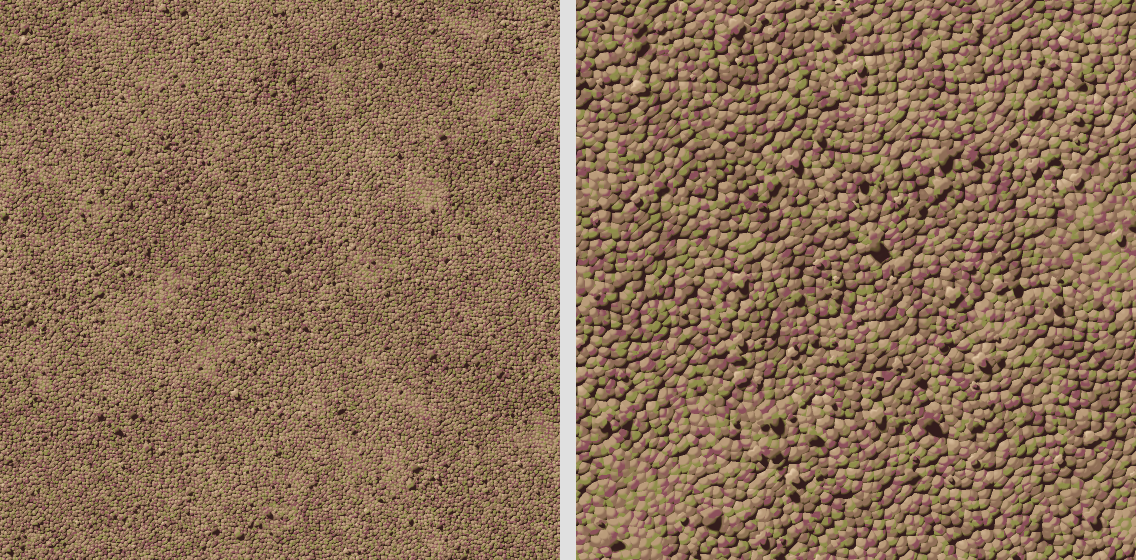
Left: the whole. Right: its middle third, enlarged.
Reproduce this texture procedurally as a WebGL 1 fragment shader.

```glsl
precision highp float;
// Dry sandy soil lit from the upper left: a bed of tiny cellular grains,
// clustered pebbles and clods with short shadows, and pale dusty patches.
// Each layer adjusts one tone value, which is then mapped to earth colours.
uniform vec2 u_resolution;

const vec2 LIGHT = vec2(-0.6, 0.8);
const vec3 SHADOW = vec3(0.20, 0.11, 0.11);
const vec3 UMBER = vec3(0.37, 0.31, 0.17);
const vec3 EARTH = vec3(0.56, 0.43, 0.34);
const vec3 OLIVE = vec3(0.56, 0.56, 0.29);
const vec3 ROSE = vec3(0.55, 0.31, 0.36);
const vec3 SAND = vec3(0.73, 0.61, 0.48);
const vec3 CHIP = vec3(0.89, 0.79, 0.66);

float hash(vec2 p) {
  return fract(sin(dot(p, vec2(127.1, 311.7))) * 43758.545);
}

vec2 hash2(vec2 p) {
  return vec2(hash(p), hash(p + 57.3));
}

// Layered sines, each octave bent and turned; mostly -0.6 to 0.6.
float waves(vec2 p) {
  float sum = 0.0;
  float amplitude = 0.5;
  for (int i = 0; i < 5; i++) {
    sum += amplitude * sin(p.x + 1.4 * sin(p.y * 0.8 + 1.7)) * cos(p.y + sin(p.x * 0.6));
    p = mat2(0.8, 0.6, -0.6, 0.8) * p * 1.9 + 2.3;
    amplitude *= 0.7;
  }
  return sum;
}

// Nearest grain: offset from its centre in xy, random id in z.
vec3 nearestGrain(vec2 p) {
  vec2 cell = floor(p);
  vec3 grain = vec3(2.0, 2.0, 0.0);
  for (int y = -1; y <= 1; y++) {
    for (int x = -1; x <= 1; x++) {
      vec2 id = cell + vec2(float(x), float(y));
      vec2 offset = p - id - 0.1 - 0.8 * hash2(id);
      if (dot(offset, offset) < dot(grain.xy, grain.xy)) {
        grain = vec3(offset, hash(id + 19.7));
      }
    }
  }
  return grain;
}

// Lays lumpy, shaded stones and their shadows over a tone.
float addStones(float tone, vec2 p, float density, float minRadius, float maxRadius) {
  vec2 cell = floor(p);
  for (int y = -1; y <= 1; y++) {
    for (int x = -1; x <= 1; x++) {
      vec2 id = cell + vec2(float(x), float(y));
      float present = step(hash(id + 7.9), density);
      float seed = hash(id + 31.4);
      vec2 offset = p - id - 0.2 - 0.6 * hash2(id + 3.1);
      float angle = atan(offset.y, offset.x);
      float lumps = 1.0 + 0.18 * sin(angle * 3.0 + seed * 40.0) + 0.1 * sin(angle * 5.0 + seed * 70.0);
      float radius = mix(minRadius, maxRadius, seed * seed) * lumps;
      float shade = 1.0 - smoothstep(0.7, 1.15, length(offset + LIGHT * radius * 0.9) / radius);
      float cover = 1.0 - smoothstep(0.75, 1.05, length(offset) / radius);
      float face = 0.52 + 0.6 * dot(offset, LIGHT) / radius + 0.8 * (hash(id + 11.2) - 0.4);
      tone = mix(tone, -0.1, 0.9 * present * shade);
      tone = mix(tone, face, present * cover);
    }
  }
  return tone;
}

// Maps tone to colour; hue tints some of the middle tones olive or rose.
vec3 soilColour(float tone, float hue) {
  vec3 middle = mix(EARTH, OLIVE, 1.0 - smoothstep(0.22, 0.32, hue));
  middle = mix(middle, ROSE, smoothstep(0.70, 0.80, hue));
  vec3 colour = mix(SHADOW, UMBER, smoothstep(-0.02, 0.17, tone));
  colour = mix(colour, middle, smoothstep(0.17, 0.36, tone));
  colour = mix(colour, SAND, smoothstep(0.64, 0.88, tone));
  return mix(colour, CHIP, smoothstep(1.0, 1.35, tone));
}

vec3 soil(vec2 uv) {
  float relief = waves(uv * 13.0 + 4.0);
  float rough = smoothstep(-0.05, 0.5, relief + 0.3 * (0.5 - uv.x));
  float dust = smoothstep(0.3, 0.75, waves(uv * 19.0 + 9.0));

  // Fine rounded grain bed
  vec3 grain = nearestGrain(uv * 170.0 + 0.3 * sin(uv.yx * 90.0));
  float tone = 0.53 + 0.95 * dot(grain.xy, LIGHT) + 0.4 * (grain.z - 0.5);
  tone -= 0.8 * (dot(grain.xy, grain.xy) - 0.18);
  tone += 0.13 * waves(uv * 50.0) + 0.10 * waves(uv * 9.0 + 1.0);

  // Dust softens and lightens the bed
  tone = mix(tone, 0.48 + 0.5 * tone, 0.75 * dust);

  // Pebbles and clods, denser on rough ground
  tone = addStones(tone, uv * 85.0, 0.08 + 0.26 * rough, 0.16, 0.45);
  tone = addStones(tone, uv * 32.0 + 5.0, 0.04 + 0.24 * rough, 0.08, 0.26);

  float hue = nearestGrain(uv * 240.0 + 13.0).z;
  return soilColour(tone, hue);
}

void main() {
  float size = min(u_resolution.x, u_resolution.y);
  vec3 colour = vec3(0.0);
  // Four samples per pixel smooth the edges
  for (int i = 0; i < 4; i++) {
    float k = float(i);
    vec2 jitter = (vec2(mod(k, 2.0), floor(k * 0.5)) - 0.5) * 0.42;
    colour += 0.25 * soil((gl_FragCoord.xy + jitter) / size);
  }
  gl_FragColor = vec4(colour, 1.0);
}
```
